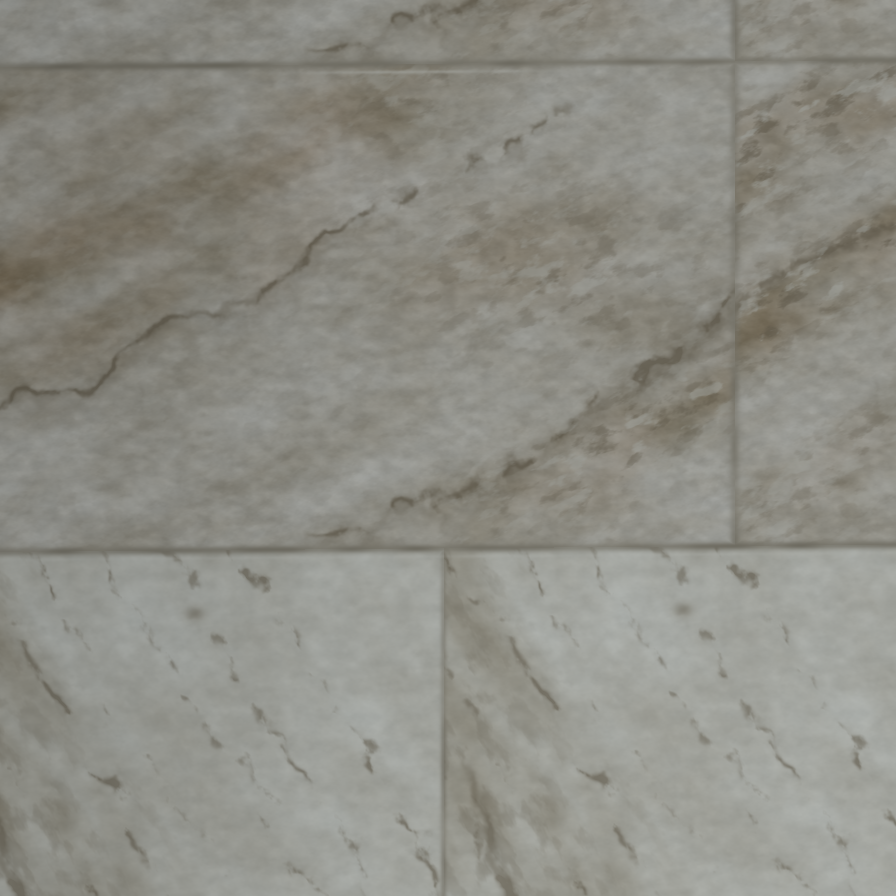
Write a Shadertoy shader that draws this texture.

```glsl
const vec2 TILE = vec2(0.545, 0.541);
const float ROW_BASE = 0.388;
const float LONG_JOINT = 0.82;
const float SHORT_JOINT = 0.495;
const vec3 PALE = vec3(0.635, 0.645, 0.625);
const vec3 GREY = vec3(0.59, 0.59, 0.565);
const vec3 BROWN = vec3(0.445, 0.42, 0.355);
const vec3 VEIN = vec3(0.36, 0.335, 0.28);
const vec3 GROUT = vec3(0.475, 0.465, 0.425);

float hash(vec2 p) {
    return fract(sin(dot(p, vec2(127.1, 311.7))) * 43758.5453);
}

float noise(vec2 p) {
    vec2 i = floor(p), f = fract(p);
    f = f * f * (3.0 - 2.0 * f);
    return mix(mix(hash(i), hash(i + vec2(1, 0)), f.x),
               mix(hash(i + vec2(0, 1)), hash(i + vec2(1, 1)), f.x), f.y);
}

float fbm(vec2 p) {
    float sum = 0.0, gain = 0.53;
    for (int i = 0; i < 4; i++) {
        sum += gain * noise(p);
        p = mat2(1.6, 1.2, -1.2, 1.6) * p + 5.3;
        gain *= 0.5;
    }
    return sum;
}

// Coordinates along and across a sloping grain
vec2 grain(vec2 p, float angle) {
    float c = cos(angle), s = sin(angle);
    return vec2(c * p.x + s * p.y, c * p.y - s * p.x);
}

// Soft line, band and spot
float ridge(float d, float width) {
    return exp(-d * d / (width * width));
}

float band(vec2 p, float base, float slope, float width) {
    return ridge(p.y - base - slope * p.x, width);
}

float spot(vec2 p, vec2 center, vec2 radius) {
    vec2 d = (p - center) / radius;
    return exp(-dot(d, d));
}

// Long slab: brown bands and veins rising to the right
vec3 longSlab(vec2 p, float isRight) {
    vec2 g = grain(p, 0.42);
    vec2 w = p + 0.09 * (vec2(fbm(p * 13.0), fbm(p * 13.0 + 7.0)) - 0.5);
    float cloud = fbm(g * vec2(8, 22) + isRight * 9.0);
    float mottle = fbm(p * vec2(24, 42) + 2.0);
    float grit = fbm(p * vec2(70, 115));

    float leftStain = band(w, 0.31, 0.42, 0.06) * (1.0 - smoothstep(0.35, 0.65, p.x))
        + 0.5 * band(w, 0.2, 0.45, 0.045) * (1.0 - smoothstep(0.25, 0.5, p.x))
        + 0.4 * spot(w, vec2(0.0, 0.5), vec2(0.3, 0.1))
        + 0.6 * spot(w, vec2(0.58, 0.32), vec2(0.17, 0.08))
        + 0.75 * spot(grain(w - vec2(0.72, 0.13), 0.5), vec2(0), vec2(0.2, 0.05));
    float rightStain = band(w, 0.25, 0.55, 0.05) + 0.9 * band(w, 0.42, 0.5, 0.05)
        + 0.4 * band(w, 0.03, 0.4, 0.04);
    float stain = mix(leftStain, rightStain, isRight);
    float depth = stain * (0.2 + 0.8 * cloud) + 0.6 * (cloud - 0.43) + 0.5 * (mottle - 0.48);
    vec3 color = mix(GREY, BROWN, clamp(depth, -0.3, 1.0)) + 0.1 * (grit - 0.5);
    color += vec3(0.018, 0.0, -0.008) * stain * noise(p * 17.0);

    // Upper winding vein, then the curved lower one
    float wobble = 0.04 * (fbm(p * 29.0) - 0.5);
    float bend = 0.02 * (1.0 - cos(33.0 * min(p.x, 0.381)));
    float upper = p.y - 0.17 - 0.5 * p.x + bend + wobble;
    float d = p.x - 0.34;
    float lower = p.y - 0.01 - 0.2 * d - 0.75 * d * d + 1.3 * wobble;
    float broken = smoothstep(0.4, 0.62, fbm(p * 40.0 + 3.0));
    float upperFade = mix(0.35 + 0.35 * broken, 0.6 * broken, smoothstep(0.36, 0.42, p.x))
        * (1.0 - smoothstep(0.6, 0.67, p.x));
    float lowerFade = smoothstep(-0.02, 0.04, d) * (0.15 + 0.5 * broken);
    float veins = (ridge(upper, 0.005) + 0.3 * ridge(upper + 0.012, 0.014)) * upperFade
        + (ridge(lower, 0.006) + 0.35 * ridge(lower + 0.014, 0.016)) * lowerFade
        + 0.5 * spot(vec2(lower, d), vec2(0.0, 0.43), vec2(0.03, 0.06)) * mottle;
    float rightVein = 0.6 * broken * ridge(p.y - 0.27 - 0.55 * p.x + wobble, 0.009);
    color = mix(color, VEIN, clamp(mix(veins, rightVein, isRight), 0.0, 0.75));

    // Dark pits and pale chips in the stained areas
    float worn = clamp(stain, 0.0, 1.0) * mix(smoothstep(0.3, 0.6, p.x), 1.0, isRight);
    float pits = smoothstep(0.52, 0.74, fbm(g * vec2(45, 85)));
    float chips = smoothstep(0.54, 0.74, fbm(g * vec2(40, 80) + 31.0));
    color = mix(color, VEIN, (0.08 + 0.5 * worn) * pits);
    return mix(color, PALE, (0.15 + 0.5 * worn) * chips);
}

// Short slab: pale stone with sparse flecks falling to the right
vec3 shortSlab(vec2 p) {
    vec2 g = grain(p, -1.02);
    float cloud = fbm(g * vec2(7, 20) + 4.0);
    float mottle = fbm(p * vec2(26, 34) + 8.0);
    float grit = fbm(p * vec2(70, 100));
    float edge = spot(p, vec2(0.02, 0.3), vec2(0.07, 0.3)) + spot(p, vec2(0.1, 0.06), vec2(0.14));
    float depth = 0.55 * edge * (cloud + 0.2) + 0.4 * (cloud - 0.46) + 0.25 * (mottle - 0.48);
    vec3 color = mix(PALE, BROWN, clamp(depth, -0.15, 0.8)) + 0.065 * (grit - 0.5);

    float flecks = 0.25 * edge * smoothstep(0.5, 0.72, fbm(g * vec2(30, 60) + 17.0));
    for (int i = 0; i < 7; i++) {
        float k = float(i);
        float wander = 0.06 * (fbm(p * 22.0 + k * 3.7) - 0.5);
        float across = g.y - 0.06 - 0.065 * k - 0.025 * hash(vec2(k, 2.0)) + wander;
        float gaps = smoothstep(0.47, 0.72, fbm(g * vec2(42, 60) + k * 11.0));
        flecks += ridge(across, 0.0045) * gaps * (0.5 + 0.5 * noise(g * 9.0 + k));
    }
    flecks += 0.6 * spot(p + 0.012 * (mottle - 0.5), vec2(0.267, 0.316), vec2(0.01, 0.008));
    float cornerVein = p.x - 0.02 - 0.3 * (0.17 - p.y) + 0.04 * (fbm(p * 23.0) - 0.5);
    flecks += 0.55 * ridge(cornerVein, 0.006) * (1.0 - smoothstep(0.12, 0.17, p.y));
    return mix(color, VEIN, clamp(0.75 * flecks, 0.0, 0.6));
}

void mainImage(out vec4 fragColor, in vec2 fragCoord) {
    vec2 uv = fragCoord / iResolution.xy;
    vec2 p = uv - vec2(0.0, ROW_BASE + 0.008 * (uv.x - 0.5));
    float row = floor(p.y / TILE.y);
    p.y -= row * TILE.y;

    // Aligned long rows above a row of short slabs
    float isLong = step(0.0, row);
    float isRight = step(LONG_JOINT, uv.x);
    float column = floor((uv.x - SHORT_JOINT) / TILE.x);
    vec2 shortLocal = vec2(uv.x - SHORT_JOINT - column * TILE.x, p.y - TILE.y + ROW_BASE);
    vec2 longLocal = vec2(uv.x - LONG_JOINT * isRight, p.y);
    vec3 color = isLong > 0.5 ? longSlab(longLocal, isRight) : shortSlab(shortLocal);
    color += 0.012 * (hash(vec2(mix(column, isRight, isLong), row)) - 0.5);

    // Soft worn grout joints with a glint below
    float wear = noise(uv * 28.0);
    float rowDist = min(p.y, TILE.y - p.y);
    float columnDist = uv.x - mix(SHORT_JOINT, LONG_JOINT, isLong);
    float joint = max(ridge(rowDist, 0.0045), 0.75 * ridge(columnDist, mix(0.0035, 0.0055, isLong)));
    color = mix(color, GROUT - 0.05 * wear, joint * (0.6 + 0.4 * wear));
    float glint = ridge(TILE.y - p.y - 0.009, 0.002) * mix(0.35, ridge(uv.x - 0.46, 0.12), isLong);
    color = mix(color, PALE + 0.035, 0.6 * glint * (0.4 + wear));

    // Light falls off toward the left and top
    color *= mix(0.93, 1.02, smoothstep(0.0, 0.6, uv.x)) * mix(1.01, 0.96, uv.y);
    fragColor = vec4(clamp(color, 0.0, 1.0), 1.0);
}
```
